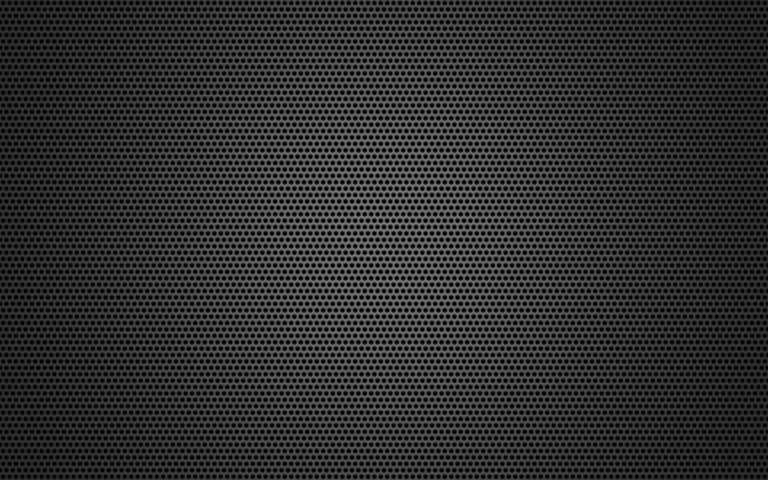
Reproduce this pattern procedurally as a Shadertoy shader.

```glsl
// Dark perforated metal sheet: staggered round holes under a soft central light.

const float COLUMNS = 120.0;
const float ROWS = 75.0;
const float HOLE_RADIUS = 0.36;   // in column widths
const float RIM_WIDTH = 0.08;

float hash21(vec2 p) {
    p = fract(p * vec2(0.1031, 0.1137));
    p += dot(p, p.yx + 33.33);
    return fract((p.x + p.y) * p.x * 37.7);
}

// Index of the hole cell; every second row is shifted by half a column.
vec2 holeCell(vec2 grid) {
    float row = floor(grid.y);
    return vec2(floor(grid.x + 0.5 * mod(row, 2.0)), row);
}

// Offset from the hole centre, in column widths.
vec2 holeOffset(vec2 grid, vec2 cell, float rowHeight) {
    vec2 centre = cell + 0.5 - vec2(0.5 * mod(cell.y, 2.0), 0.0);
    return (grid - centre) * vec2(1.0, rowHeight);
}

// Metal brightness: a wide glow that fades toward the corners.
float sheetLight(vec2 uv, float aspect) {
    vec2 p = (uv - vec2(0.5, 0.52)) * vec2(1.0, 0.95 / aspect);
    return mix(0.16, 0.46, exp(-8.0 * dot(p, p)));
}

void mainImage(out vec4 fragColor, in vec2 fragCoord) {
    vec2 uv = fragCoord / iResolution.xy;
    float aspect = iResolution.x / iResolution.y;
    vec2 grid = uv * vec2(COLUMNS, ROWS);
    float rowHeight = COLUMNS / (ROWS * aspect);
    float pixel = COLUMNS / iResolution.x;

    vec2 cell = holeCell(grid);
    vec2 offset = holeOffset(grid, cell, rowHeight);
    float edge = length(offset) - HOLE_RADIUS;

    // Sheet with slight unevenness and a lit lower rim
    float light = sheetLight(uv, aspect);
    float metal = light * (0.97 + 0.06 * hash21(cell));
    float rim = 1.0 - smoothstep(0.0, RIM_WIDTH + pixel, abs(edge));
    metal *= 1.0 - 0.12 * rim * offset.y / HOLE_RADIUS;

    // Soft-edged hole, a little paler toward its lower wall
    float depth = 0.02 + 0.12 * light * smoothstep(0.0, -HOLE_RADIUS, offset.y);
    float softness = max(0.18, 0.6 * pixel);
    float hole = 1.0 - smoothstep(-softness, softness, edge);

    fragColor = vec4(vec3(mix(metal, depth, hole)), 1.0);
}
```
